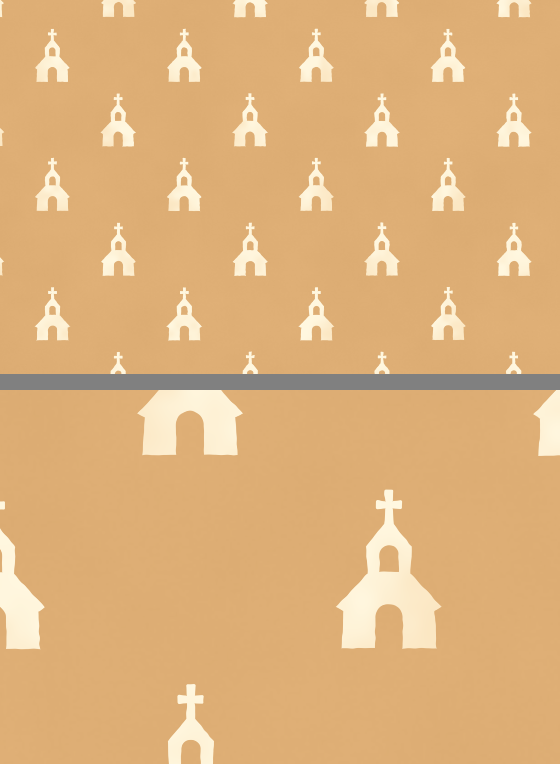
Top: the whole. Bottom: its middle third, enlarged.
Reproduce this pattern procedurally as a WebGL 2 fragment shader.

```glsl
#version 300 es
precision highp float;
// Small cream chapels in staggered rows on a warm tan ground.
// Each chapel is a signed distance shape, mirrored about its axis and placed by
// a half-drop lattice; hashes vary its position, cut edge and cream shading.

uniform vec2 u_resolution;
out vec4 fragColor;

// All lengths are in units where the canvas is CANVAS_WIDTH wide.
const float CANVAS_WIDTH = 768.0;
const vec2  PITCH     = vec2(180.8, 88.6);  // column and row spacing
const vec2  FIRST     = vec2(72.0, 46.5);   // foot of the first chapel
const float ROW_SHIFT = 0.5;                // odd rows, in columns
const float FOOT_GAP  = 8.0;                // free space below each foot
const float JITTER    = 0.8;
const float EDGE_WEAR = 0.5;
const float GRAIN     = 0.012;

const vec3 GROUND = vec3(0.870, 0.682, 0.458);
const vec3 CREAM  = vec3(1.000, 0.968, 0.875);
const vec3 WARM   = vec3(0.985, 0.905, 0.765);

float hash(vec2 p) {
    return fract(sin(dot(p, vec2(127.1, 311.7))) * 43758.5453);
}

float noise(vec2 p) {
    vec2 i = floor(p), f = fract(p);
    f = f * f * (3.0 - 2.0 * f);
    return mix(mix(hash(i), hash(i + vec2(1, 0)), f.x),
               mix(hash(i + vec2(0, 1)), hash(i + vec2(1, 1)), f.x), f.y);
}

float roundBox(vec2 p, vec2 centre, vec2 halfSize, float radius) {
    vec2 d = abs(p - centre) - halfSize + radius;
    return length(max(d, 0.0)) + min(max(d.x, d.y), 0.0) - radius;
}

// Round-headed opening: vertical sides up to the spring line.
float arch(vec2 p, float halfWidth, float sill, float spring) {
    return max(length(vec2(p.x, max(p.y - spring, 0.0))) - halfWidth, sill - p.y);
}

// Distance to the side of line a-b that lies on its left.
float edge(vec2 p, vec2 a, vec2 b) {
    vec2 t = normalize(b - a);
    return dot(p - a, vec2(t.y, -t.x));
}

// Chapel standing on y = 0.
float chapel(vec2 p) {
    p.x = abs(p.x);

    // Walls flare slightly towards the foot
    float walls = max(p.x - 21.7 + 0.05 * p.y, max(-p.y, p.y - 20.0));

    // Main roof with overhanging eaves
    float roof = max(edge(p, vec2(24.0, 19.0), vec2(10.0, 34.0)),
                     edge(p, vec2(20.5, 16.8), vec2(24.0, 19.0)));
    roof = max(roof, 17.0 - p.y);

    // Bell tower under a steep cap
    float tower = max(p.x - 10.4 + 0.08 * max(42.0 - p.y, 0.0), 28.0 - p.y);
    tower = max(tower, edge(p, vec2(10.4, 46.5), vec2(2.0, 57.0)));

    // Cross, its ends a little wider
    float upright = roundBox(p, vec2(0.0, 63.0), vec2(1.8 + 0.04 * abs(p.y - 65.0), 9.6), 0.8);
    float arms = roundBox(p, vec2(0.0, 65.6), vec2(5.9, 1.7 + 0.06 * p.x), 0.8);

    float solid = min(min(walls, roof), min(tower, min(upright, arms)));
    float openings = min(arch(p, 6.3, -4.0, 13.9), arch(p, 4.4, 35.0, 42.8));
    return max(solid, -openings);
}

void main() {
    float unit = CANVAS_WIDTH / u_resolution.x;  // size of one pixel
    vec2 p = gl_FragCoord.xy * unit;

    // Half-drop lattice: cell index and position relative to the foot
    float row = floor((p.y - FIRST.y + FOOT_GAP) / PITCH.y);
    float shift = ROW_SHIFT * mod(row, 2.0);
    float col = floor((p.x - FIRST.x) / PITCH.x - shift + 0.5);
    vec2 id = vec2(col, row);
    vec2 q = p - FIRST - vec2(col + shift, row) * PITCH;
    float seedA = hash(id + 3.7), seedB = hash(id + 19.3);
    q -= (vec2(seedA, seedB) - 0.5) * JITTER;

    // Slightly uneven cut edge
    float d = chapel(q) + (noise(p * 0.35) - 0.5) * EDGE_WEAR;
    float cover = 1.0 - smoothstep(-0.6 * unit, 0.6 * unit, d);

    // Cream wash that warms in a different direction on each chapel
    vec2 dir = vec2(seedA - 0.45, -0.15 - 0.25 * seedB);
    float wash = 0.25 + 0.35 * seedB + dot(q - vec2(0.0, 22.0), dir) * 0.035;
    wash += 0.5 * (noise(p * 0.09) - 0.5);
    vec3 cream = mix(CREAM, WARM, smoothstep(0.0, 1.0, wash));

    // Faint mottling and fine paper grain on the ground
    float mottle = noise(p * 0.015) + 0.5 * noise(p * 0.05) - 0.75;
    float grain = noise(p * 0.6) - 0.5;
    vec3 ground = GROUND + GRAIN * (mottle + 0.5 * grain);

    fragColor = vec4(mix(ground, cream, cover), 1.0);
}
```
